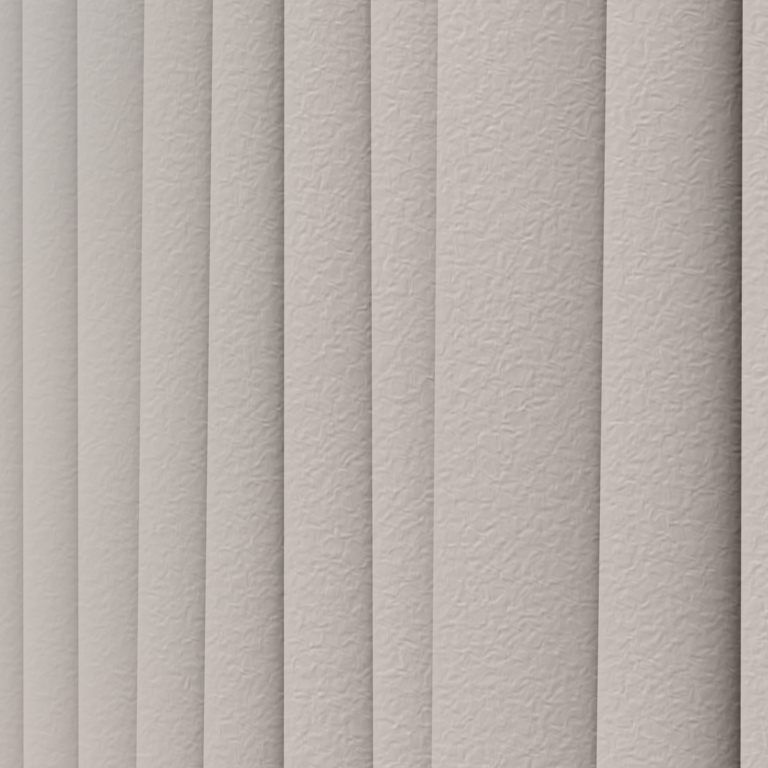
Give the GLSL for this texture, as a WebGL 1 fragment shader.

```glsl
precision highp float;
// Tall soft pleats of grained beige fabric, lit from the left, with shadowed creases.
uniform vec2 u_resolution;

#define LIGHT vec3(0.785, 0.752, 0.730)
#define SHADOW vec3(0.360, 0.328, 0.310)
#define GRAIN_SCALE 150.0
#define GRAIN_DEPTH 0.27
#define BASE_SHADE 0.06
#define ROUNDNESS 0.17
#define CREASE_DEPTH 0.52
#define LIP_WIDTH 0.014

float hash(vec2 p) {
  return fract(sin(dot(p, vec2(127.1, 311.7))) * 43758.5453);
}

float noise(vec2 p) {
  vec2 i = floor(p), f = fract(p);
  f = f * f * (3.0 - 2.0 * f);
  return mix(mix(hash(i), hash(i + vec2(1.0, 0.0)), f.x),
             mix(hash(i + vec2(0.0, 1.0)), hash(i + vec2(1.0, 1.0)), f.x), f.y);
}

// Left edge of pleat i: widths grow to the right, with one narrow pleat before a wide one.
float pleatEdge(float i, float y) {
  float near = i - 4.7, narrow = i - 6.1;
  float x = 0.03 + 0.066 * i + 0.0064 * i * i;
  x -= 0.03 * exp(-near * near / 4.0) + 0.072 * exp(-2.0 * narrow * narrow);
  float lean = 0.005 + 0.009 * cos(1.5 * (i - 2.6));
  return x + lean * (y - 0.5);
}

// Every fourth crease is deep, and all deepen to the right.
float creaseStrength(float i) {
  return clamp(0.125 * i, 0.0, 1.0) * (0.5 + 0.5 * cos(1.5708 * i));
}

// Darkness (x) and grain visibility (y) across one pleat.
vec2 pleat(float i, vec2 uv) {
  float left = pleatEdge(i, uv.y), right = pleatEdge(i + 1.0, uv.y);
  float u = clamp((uv.x - left) / (right - left), 0.0, 1.0);
  float gap = max(right - uv.x, 0.0);
  float s = creaseStrength(i + 1.0);
  float lip = exp(-max(uv.x - left, 0.0) / LIP_WIDTH);
  float shade = BASE_SHADE + (ROUNDNESS + 0.24 * s) * u * u;
  shade += (0.08 + CREASE_DEPTH * s) * exp(-gap / (0.005 + 0.016 * s * s));
  return vec2(shade - 0.05 * lip, 1.0 - 0.65 * lip);
}

// Wrinkled surface height.
float grainHeight(vec2 p) {
  vec2 warp = vec2(noise(p * 0.45 + 7.0), noise(p * 0.45 + 31.0)) - 0.5;
  p += 1.6 * warp;
  return 0.7 * noise(p * vec2(0.85, 1.1)) + 0.3 * noise(p * 1.9 + 13.0);
}

void main() {
  vec2 uv = gl_FragCoord.xy / u_resolution;
  float soft = max(0.0012, 0.75 / u_resolution.x);

  // Overlap the pleats from left to right.
  vec2 surface = vec2(BASE_SHADE, 1.0);
  for (int k = -1; k < 10; k++) {
    float i = float(k);
    float cover = smoothstep(-soft, soft, uv.x - pleatEdge(i, uv.y));
    surface = mix(surface, pleat(i, uv), cover);
  }

  // Relief of the grain, fading toward the distant left side.
  vec2 p = uv * GRAIN_SCALE * vec2(1.15 - 0.1 * uv.x, 1.0);
  float relief = grainHeight(p + vec2(-0.35, 0.5)) - grainHeight(p);
  float visibility = surface.y * mix(0.35, 1.0, smoothstep(0.0, 0.45, uv.x));

  // Faint broad unevenness of the cloth.
  float mottling = 0.04 * (noise(uv * vec2(7.0, 4.0)) - 0.5);
  float shade = surface.x + mottling + GRAIN_DEPTH * visibility * relief;
  vec3 color = mix(LIGHT, SHADOW, shade);

  // Cooler light at the upper left.
  color += vec3(-0.012, 0.0, 0.006) * (1.0 - smoothstep(0.0, 0.5, uv.x)) * uv.y;
  gl_FragColor = vec4(color, 1.0);
}
```
